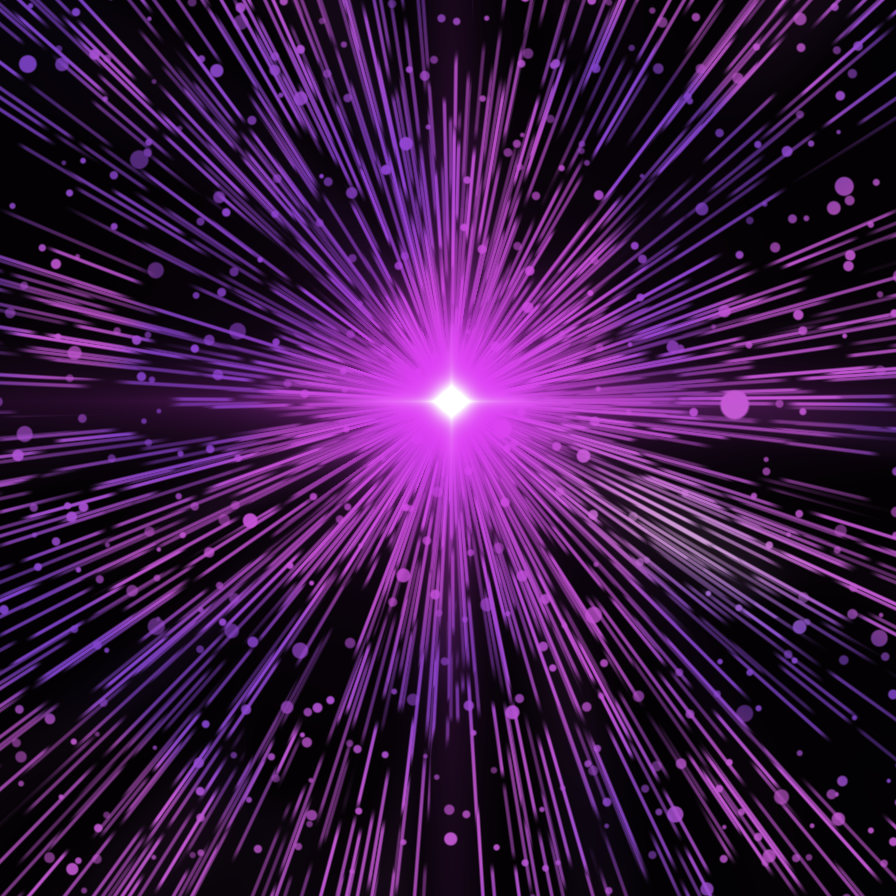
Give the GLSL for this background, as a WebGL 1 fragment shader.

```glsl
precision highp float;
// A violet light burst: broken radial streaks and scattered round sparks
// fly out of a white-hot star. Streaks live in angular cells, sparks in
// jittered grids, and gradient noise varies their density and tint.
uniform vec2 u_resolution;

#define CENTER vec2(0.504, 0.552)
#define RAY_LAYERS 6
#define RAYS_PER_LAYER 97.0
#define RAY_WIDTH 0.0006
#define STREAK_LENGTH 0.15
#define SPARK_LAYERS 4
#define GLOW_RADIUS 0.092
#define MAGENTA vec3(0.87, 0.25, 0.96)
#define ORCHID vec3(0.76, 0.35, 0.82)
#define VIOLET vec3(0.49, 0.27, 0.80)
#define PALE vec3(0.88, 0.72, 0.88)

const float TAU = 6.283185;

float hash(vec2 p) {
  vec3 q = fract(vec3(p.xyx) * 0.1031);
  q += dot(q, q.yzx + 33.33);
  return fract((q.x + q.y) * q.z);
}

vec2 gradient(vec2 cell) {
  float angle = TAU * hash(cell + 71.0);
  return vec2(cos(angle), sin(angle));
}

float gradientNoise(vec2 p) {
  vec2 i = floor(p), f = fract(p);
  vec2 u = f * f * (3.0 - 2.0 * f);
  vec2 e = vec2(1.0, 0.0);
  float low = mix(dot(gradient(i), f), dot(gradient(i + e), f - e), u.x);
  float high = mix(dot(gradient(i + e.yx), f - e.yx),
                   dot(gradient(i + 1.0), f - 1.0), u.x);
  return mix(low, high, u.y);
}

// Gaussian falloff with the given radius
float bell(float d, float radius) {
  return exp(-d * d / (radius * radius));
}

// Soft angular sector around a heading
float wedge(vec2 dir, float heading, float width) {
  return bell(length(dir - vec2(cos(heading), sin(heading))), width);
}

// Thin streaks: one per angular cell, cut into tapering segments
float streaks(float angle, float r, float density, float soft) {
  float light = 0.0;
  for (int i = 0; i < RAY_LAYERS; i++) {
    float layer = float(i);
    float count = RAYS_PER_LAYER + 7.0 * layer;
    float turn = (angle / TAU + 0.5) * count + 0.37 * layer;
    float id = mod(floor(turn), count);
    vec2 key = vec2(id + 3.0, 17.0 * layer + 5.0);
    float d = abs(fract(turn) - mix(0.25, 0.75, hash(key))) * TAU / count * r;

    float span = STREAK_LENGTH * mix(0.6, 1.5, hash(key + 13.0));
    float along = r / span + 5.0 * hash(key + 9.0);
    float f = fract(along);
    vec2 segment = key + vec2(31.0 * floor(along), 43.0);
    float strength = smoothstep(0.0, 0.06, density - hash(segment));
    strength *= smoothstep(0.0, 0.15, f) * smoothstep(1.0, 0.85, f);
    strength *= mix(0.4, 0.98, hash(segment + 57.0));
    light = max(light, strength * (1.0 - smoothstep(RAY_WIDTH, RAY_WIDTH + soft, d)));
  }
  return light;
}

// Round sparks: finer grids carry smaller and more numerous discs
float sparks(vec2 p, float soft) {
  float light = 0.0;
  for (int i = 0; i < SPARK_LAYERS; i++) {
    float layer = float(i);
    float cells = 10.0 + 4.0 * layer;
    vec2 grid = (p + 1.0) * cells + 0.31 * layer;
    vec2 key = floor(grid) + 61.0 * layer;
    vec2 seat = 0.2 + 0.6 * vec2(hash(key + 11.0), hash(key + 23.0));
    float radius = mix(0.05, 0.11, hash(key + 37.0)) / cells;
    float d = length(fract(grid) - seat) / cells;
    float shown = step(0.62, hash(key + 49.0)) * mix(0.5, 0.95, hash(key + 83.0));
    light = max(light, shown * (1.0 - smoothstep(radius - soft, radius + soft, d)));
  }
  return light;
}

void main() {
  vec2 p = (gl_FragCoord.xy - CENTER * u_resolution) / u_resolution.y;
  float pixel = 1.0 / u_resolution.y;
  float r = length(p);
  vec2 dir = p / max(r, 0.0001);

  // Streak density: uneven sectors, with dark gaps between and along the axes
  float density = 0.44 + 0.35 * gradientNoise(dir * 5.0 + r * 2.0 + 8.0);
  float gaps = wedge(dir, 4.28, 0.12) * smoothstep(0.52, 0.38, r)
             + wedge(dir, 1.08, 0.13) * smoothstep(0.4, 0.25, r)
             + wedge(dir, 0.5, 0.12) + wedge(dir, 2.76, 0.1)
             + wedge(dir, -0.24, 0.1)
             + wedge(dir, -0.6, 0.09) * smoothstep(0.38, 0.46, r);
  density *= 1.0 - 0.75 * min(gaps, 1.0) * smoothstep(0.13, 0.26, r);
  density *= 1.0 - 0.9 * bell(p.x, 0.035) * smoothstep(0.28, 0.4, r);
  density *= 1.0 - 0.8 * bell(p.y, 0.03) * smoothstep(0.2, 0.35, -p.x);
  density += 0.25 * bell(r, 0.17);

  // Tint drifts from violet to orchid, pale along the lower right streak
  float drift = gradientNoise(p * 5.0 + 20.0) + 0.3 * p.x + 0.05
              - 0.5 * bell(length(p - vec2(0.24, 0.3)), 0.13)
              - 0.5 * bell(length(p - vec2(0.31, -0.34)), 0.12)
              - 0.3 * bell(length(p - vec2(-0.16, 0.25)), 0.12)
              + 0.5 * bell(length(p + vec2(0.45)), 0.16);
  vec3 tint = mix(VIOLET, ORCHID, smoothstep(-0.3, 0.2, drift));
  tint = mix(tint, MAGENTA, exp(-6.0 * r));
  float pale = bell(dot(p, vec2(0.87, -0.5)) - 0.31, 0.13)
             * bell(dot(p, vec2(0.5, 0.87)), 0.05);
  tint = mix(tint, PALE, 0.8 * pale);
  density += 0.25 * pale;

  // Soft bands and a faint haze behind the streaks
  float band = 0.22 * bell(p.y, 0.05) * exp(-1.6 * abs(p.x))
             + 0.13 * bell(p.x, 0.035) * exp(-abs(p.y));
  vec3 color = vec3(0.008, 0.003, 0.01) + MAGENTA * (band + 0.3 * exp(-r / 0.12));
  color += tint * 0.1 * smoothstep(0.35, 0.7, density);
  float rays = streaks(atan(p.y, p.x), r, density, max(0.0028, pixel));
  color = mix(color, tint, rays);
  color = mix(color, tint, sparks(p, max(0.0015, pixel)));
  float orb = length(p - vec2(0.316, -0.004));
  color = mix(color, ORCHID, 1.0 - smoothstep(0.014, 0.018, orb));

  // Magenta halo, then the white star and its crossed spikes
  float halo = 1.1 * bell(r, GLOW_RADIUS)
             + 0.75 * exp(-abs(p.y) / 0.01 - abs(p.x) / 0.15)
             + 0.4 * exp(-abs(p.x) / 0.012 - abs(p.y) / 0.12);
  color = mix(color, MAGENTA, clamp(halo, 0.0, 1.0));
  float star = 1.1 * bell(r, 0.021) + 0.9 * exp(-abs(p.y) / 0.006 - abs(p.x) / 0.045)
             + 0.7 * exp(-abs(p.x) / 0.006 - abs(p.y) / 0.032);
  gl_FragColor = vec4(mix(color, vec3(1.0), clamp(star, 0.0, 1.0)), 1.0);
}
```
